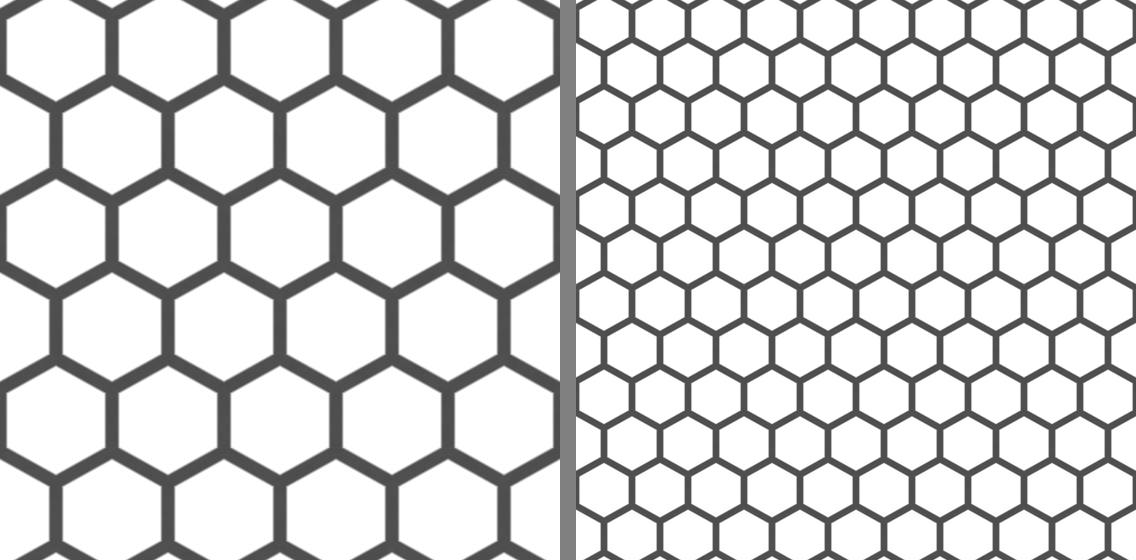
Left, the tile; right, the same tile 2 across and 2 down.
Reproduce this pattern procedurally as a WebGL 2 fragment shader.

```glsl
#version 300 es
precision highp float;
// Honeycomb mesh: dark grey bars around white, slightly flattened hexagons.
// Two staggered lattices of cells give the distance to the nearest wall;
// wrapping value noise adds a faint mottling to the bars.

#define COLUMNS 5.0          // cells across
#define ROW_PAIRS 3.0        // staggered pairs of rows up
#define ROW_SHIFT 0.748      // height of the first row, in row pairs
#define BAR_HALF_WIDTH 0.012
#define EDGE_SOFTNESS 0.003
#define MOTTLE 0.028
#define BAR_COLOR vec3(0.308)
#define CELL_COLOR vec3(1.0)

uniform vec2 u_resolution;
out vec4 fragColor;

float hash(vec2 p) {
    vec3 q = fract(vec3(p.xyx) * 0.1031);
    q += dot(q, q.yzx + 33.33);
    return fract((q.x + q.y) * q.z);
}

// Value noise on a grid that wraps after "period" squares
float wrapNoise(vec2 uv, float period) {
    vec2 p = uv * period;
    vec2 cell = floor(p);
    vec2 f = fract(p);
    f = f * f * (3.0 - 2.0 * f);
    vec2 lo = mod(cell, period);
    vec2 hi = mod(cell + 1.0, period);
    float bottom = mix(hash(lo), hash(vec2(hi.x, lo.y)), f.x);
    float top = mix(hash(vec2(lo.x, hi.y)), hash(hi), f.x);
    return mix(bottom, top, f.y);
}

// Distance from p to the wall of a cell centred at the origin, positive inside
float wallDistance(vec2 p, float width, float rowHeight) {
    p = abs(p);
    vec2 normal = normalize(vec2(rowHeight / 3.0, width * 0.5));
    float slanted = normal.y * rowHeight * 2.0 / 3.0 - dot(p, normal);
    return min(width * 0.5 - p.x, slanted);
}

// Distance to the nearest wall of the whole mesh
float meshDistance(vec2 uv) {
    vec2 pitch = 1.0 / vec2(COLUMNS, ROW_PAIRS);
    float rowHeight = pitch.y * 0.5;
    vec2 p = uv / pitch - vec2(0.5, ROW_SHIFT);
    vec2 evenRow = (fract(p + 0.5) - 0.5) * pitch;
    vec2 oddRow = (fract(p) - 0.5) * pitch;
    return max(wallDistance(evenRow, pitch.x, rowHeight),
               wallDistance(oddRow, pitch.x, rowHeight));
}

void main() {
    vec2 uv = gl_FragCoord.xy / u_resolution;
    float softness = max(EDGE_SOFTNESS, 0.7 / min(u_resolution.x, u_resolution.y));

    // Mottled bars: broad blotches with finer grain
    float grain = 0.4 * wrapNoise(uv, 40.0) + 0.35 * wrapNoise(uv, 96.0)
                + 0.25 * wrapNoise(uv, 220.0) - 0.5;
    vec3 bar = BAR_COLOR + MOTTLE * grain;

    // Clean cells with soft edges
    float inside = smoothstep(-softness, softness, meshDistance(uv) - BAR_HALF_WIDTH);
    fragColor = vec4(mix(bar, CELL_COLOR, inside), 1.0);
}
```
